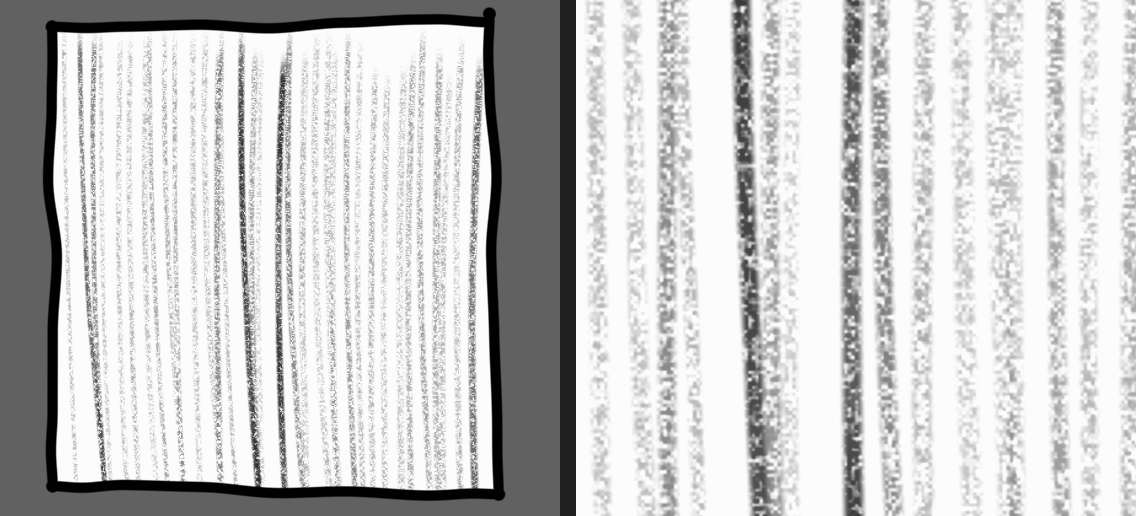
Left: the whole. Right: its middle third, enlarged.
This pattern is drawn by a Shadertoy shader. Its source:

```glsl
const vec3 MARGIN_GREY = vec3(0.38);
const vec3 PAPER_WHITE = vec3(0.99);
const vec3 FRAME_BLACK = vec3(0.005);
const vec3 PENCIL = vec3(0.12);
const int STROKES = 34;

float hash(vec2 p) {
    return fract(sin(dot(p, vec2(127.1, 311.7))) * 43758.5453);
}

float valueNoise(vec2 p) {
    vec2 cell = floor(p), f = fract(p);
    f = f * f * (3.0 - 2.0 * f);
    float low = mix(hash(cell), hash(cell + vec2(1, 0)), f.x);
    float high = mix(hash(cell + vec2(0, 1)), hash(cell + vec2(1, 1)), f.x);
    return mix(low, high, f.y);
}

// Hand-drawn edge from a to b: x = distance, y = signed offset to its left
vec2 wobblyEdge(vec2 p, vec2 a, vec2 b, float seed) {
    vec2 along = b - a;
    vec2 normal = normalize(vec2(-along.y, along.x));
    float t = clamp(dot(p - a, along) / dot(along, along), 0.0, 1.0);
    float pinned = smoothstep(0.0, 0.12, t) * smoothstep(1.0, 0.88, t);
    float bow = (valueNoise(vec2(t * 6.0, seed)) - 0.5) * 0.018 * pinned;
    vec2 offset = p - a - along * t - normal * bow;
    return vec2(length(offset), dot(offset, normal));
}

// Ink of one bowed vertical pencil stroke
float pencilStroke(vec2 p, float id, float grain) {
    float h1 = hash(vec2(id, 1.0)), h2 = hash(vec2(id, 2.0));
    float h3 = hash(vec2(id, 3.0)), h4 = hash(vec2(id, 4.0));
    float across = (id + 0.5 + (h1 - 0.5) * 0.8) / float(STROKES);
    float down = (0.945 - p.y) / 0.885;

    float apex = mix(0.1, 0.6, across) + (h2 - 0.5) * 0.4;
    float bend = mix(0.02, 0.06, h3) * (down - apex) * (down - apex);
    float drift = (valueNoise(vec2(down * 5.0, id)) - 0.5) * 0.002;
    float center = mix(0.118, 0.922, across) + bend + drift;

    float halfWidth = mix(0.0065, 0.0095, across) * mix(0.85, 1.15, h1);
    float body = smoothstep(halfWidth, halfWidth * 0.3, abs(p.x - center));
    float start = h2 * h2 * 0.13 * across;
    float ends = smoothstep(start - 0.01, start + 0.06, down);

    float pressure = mix(0.28, 0.82, pow(h4, 2.4));
    pressure *= mix(0.8, 1.15, valueNoise(vec2(down * 4.0, id + 50.0)));
    float tooth = smoothstep(0.4 - 0.5 * pressure, 0.9 - 0.3 * pressure, grain);
    return body * ends * pressure * tooth;
}

void mainImage(out vec4 fragColor, in vec2 fragCoord) {
    vec2 p = fragCoord / iResolution.y;
    p.x *= 1.0847 * iResolution.y / iResolution.x;
    float pixel = 1.0 / iResolution.y;

    // Frame edges, counterclockwise so the paper lies to the left
    vec2 topLeft = vec2(0.101, 0.948), topRight = vec2(0.948, 0.973);
    vec2 bottomLeft = vec2(0.102, 0.058), bottomRight = vec2(0.966, 0.042);
    vec2 topJoin = vec2(0.946, 0.957);
    vec2 bottom = wobblyEdge(p, bottomLeft, bottomRight, 3.0);
    vec2 right = wobblyEdge(p, bottomRight, topRight, 8.0);
    vec2 top = wobblyEdge(p, topJoin, topLeft, 14.0);
    vec2 left = wobblyEdge(p, topLeft, bottomLeft, 21.0);
    float inside = min(min(bottom.y, right.y), min(top.y, left.y));
    float paper = smoothstep(-pixel, pixel, inside);

    // Pencil strokes on grainy paper
    float grain = mix(valueNoise(p * 420.0), valueNoise(p * 230.0 + 37.0), 0.4);
    float clean = 1.0;
    for (int i = 0; i < STROKES; i++) {
        clean *= 1.0 - pencilStroke(p, float(i), grain);
    }
    vec3 drawing = mix(PENCIL, PAPER_WHITE, clean);
    vec3 color = mix(MARGIN_GREY, drawing, paper);

    // Black frame with rounder corner blobs
    float edges = min(min(bottom.x, right.x), min(top.x, left.x)) - 0.0100;
    float leftBlobs = min(length(p - topLeft), length(p - bottomLeft));
    float rightBlobs = min(length(p - topRight), length(p - bottomRight));
    float frame = min(edges, min(leftBlobs, rightBlobs) - 0.0125);
    color = mix(color, FRAME_BLACK, smoothstep(pixel, -pixel, frame));

    fragColor = vec4(color, 1.0);
}
```
